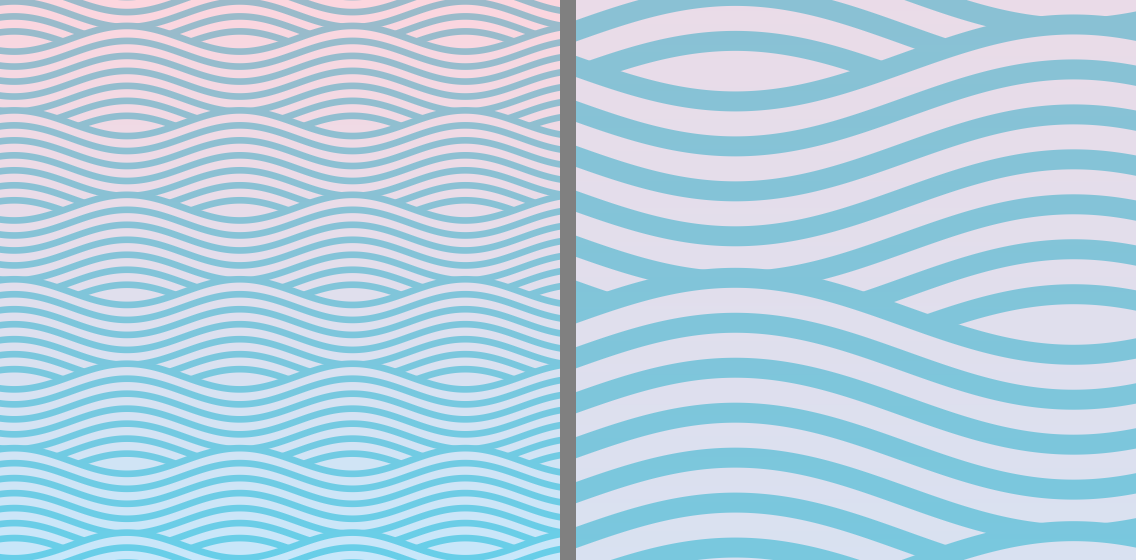
Left, the full canvas; right, a detail of the centre.
Give the GLSL for this pattern, as a Shadertoy shader.

```glsl
// Layout, in canvas heights
const float WAVELENGTH = 0.4027;
const float AMPLITUDE  = 0.0229;
const float ROW_PITCH  = 0.1508;
const float LINE_PITCH = 0.02676;
const float LINE_WIDTH = 0.0119;
const float LAST_LINE  = 6.0;                  // lines per row, counted from 0
const vec2  ANCHOR     = vec2(0.2268, 0.6292); // crest x and mean height of row 0
const int   FIRST_ROW  = -4;
const int   FINAL_ROW  = 5;

// Vertical gradients
const vec3 LINE_TOP     = vec3(0.610, 0.730, 0.790);
const vec3 LINE_BOTTOM  = vec3(0.405, 0.810, 0.912);
const vec3 PAPER_TOP    = vec3(0.988, 0.838, 0.872);
const vec3 PAPER_BOTTOM = vec3(0.780, 0.905, 0.980);

const float PI = 3.14159265;

// Coverage of a shape from its signed distance, negative inside
float coverage(float dist, float pixel) {
    return clamp(0.5 - dist / pixel, 0.0, 1.0);
}

// x: depth below the top line of a row, y: factor from vertical to true distance
vec2 waveDepth(vec2 p, float row) {
    float waveNumber = 2.0 * PI / WAVELENGTH;
    float phase = (p.x - ANCHOR.x) * waveNumber + row * PI;
    float top = ANCHOR.y - row * ROW_PITCH + AMPLITUDE * cos(phase);
    float slope = AMPLITUDE * waveNumber * sin(phase);
    return vec2(top - p.y, inversesqrt(1.0 + slope * slope));
}

void mainImage(out vec4 fragColor, in vec2 fragCoord) {
    vec2 p = fragCoord / iResolution.y;
    float pixel = 1.0 / iResolution.y;
    float halfWidth = 0.5 * LINE_WIDTH;

    // Stack the rows downwards, each lower row hiding the one behind
    float ink = 0.0;
    for (int i = FIRST_ROW; i <= FINAL_ROW; i++) {
        vec2 wave = waveDepth(p, float(i));
        float depth = wave.x;
        float nearest = clamp(round(depth / LINE_PITCH), 0.0, LAST_LINE) * LINE_PITCH;
        float line = coverage(abs(depth - nearest) * wave.y - halfWidth, pixel);
        float body = coverage(-depth * wave.y - halfWidth, pixel);
        // Inside the top line the row is solid, so its rim blends only once
        float rowInk = depth < 0.0 ? 1.0 : line;
        ink = mix(ink, rowInk, body);
    }

    vec3 paper = mix(PAPER_BOTTOM, PAPER_TOP, p.y);
    vec3 lineColor = mix(LINE_BOTTOM, LINE_TOP, p.y);
    fragColor = vec4(mix(paper, lineColor, ink), 1.0);
}
```
